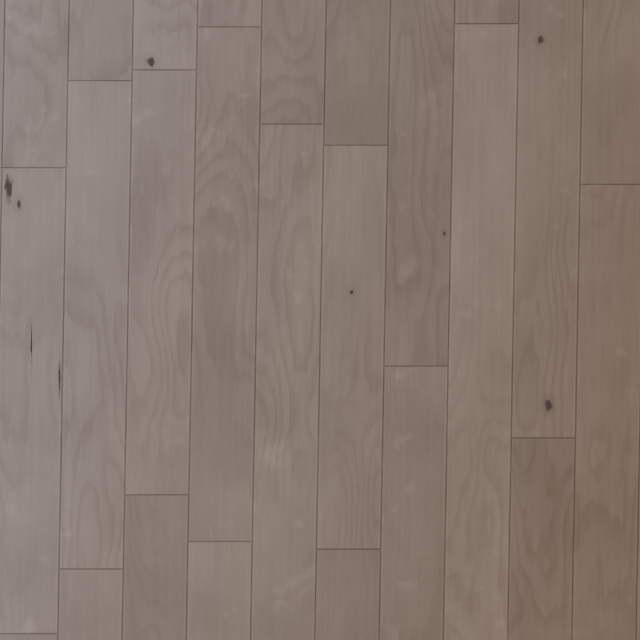
Give the GLSL for this texture, as a WebGL 2 fragment shader.

```glsl
#version 300 es
precision highp float;

uniform vec2 u_resolution;
out vec4 fragColor;

// Per column: height of upper joint, lower joint, tone of upper plank, tone of middle plank
const vec4 COLUMNS[10] = vec4[10](
  vec4(0.738, 0.010, -0.015, 0.004), vec4(0.874, 0.111, -0.018, 0.004),
  vec4(0.891, 0.227, 0.004, 0.002), vec4(0.958, 0.154, -0.012, -0.008),
  vec4(0.806, -1.0, -0.026, 0.000), vec4(0.773, 0.142, -0.026, 0.004),
  vec4(0.428, -1.0, -0.020, -0.008), vec4(0.963, -1.0, -0.010, 0.022),
  vec4(0.316, -1.0, -0.004, -0.014), vec4(0.712, -1.0, -0.008, 0.002));

// Knots and cracks: centre, then half width and half height
const vec4 FLAWS[9] = vec4[9](
  vec4(0.845, 0.938, 0.006, 0.007), vec4(0.857, 0.367, 0.008, 0.011),
  vec4(0.236, 0.903, 0.009, 0.009), vec4(0.014, 0.705, 0.008, 0.026),
  vec4(0.030, 0.682, 0.005, 0.010), vec4(0.549, 0.543, 0.004, 0.004),
  vec4(0.694, 0.635, 0.004, 0.005), vec4(0.049, 0.462, 0.002, 0.030),
  vec4(0.093, 0.410, 0.002, 0.034));

float hash(vec2 p) {
  vec3 q = fract(p.xyx * 0.1031);
  q += dot(q, q.yzx + 33.33);
  return fract((q.x + q.y) * q.z);
}

float noise(vec2 p) {
  vec2 i = floor(p), f = fract(p);
  f = f * f * (3.0 - 2.0 * f);
  return mix(mix(hash(i), hash(i + vec2(1, 0)), f.x),
             mix(hash(i + vec2(0, 1)), hash(i + vec2(1, 1)), f.x), f.y);
}

float fbm(vec2 p) {
  float sum = 0.0, gain = 0.5;
  for (int i = 0; i < 4; i++) {
    sum += gain * noise(p);
    p = p * 2.03 + 17.0;
    gain *= 0.5;
  }
  return sum;
}

// Coverage of a thin line at distance d
float line(float d, float halfWidth, float pixel) {
  return 1.0 - smoothstep(halfWidth - 0.5 * pixel, halfWidth + pixel, d);
}

// Rings that arch along the plank, with a soft early side and a crisp late side
float growthRings(vec2 p) {
  float field = noise(p) + 0.25 * noise(p * vec2(2.0, 2.6) + 9.0) + 0.05 * noise(p * 9.0);
  float band = fract(field * 7.0);
  return smoothstep(0.3, 0.85, band) * (1.0 - smoothstep(0.85, 1.0, band));
}

void main() {
  vec2 p = gl_FragCoord.xy / u_resolution;
  float pixel = 1.0 / min(u_resolution.x, u_resolution.y);

  // Slightly leaning columns of planks
  float u = (p.x + 0.018 * (1.0 - p.y) - 0.0078) / 0.1004;
  float column = floor(u);
  vec4 plank = COLUMNS[int(clamp(column, 0.0, 9.0))];
  float row = step(p.y, plank.x) + step(p.y, plank.y);
  vec2 seed = 40.0 * vec2(hash(vec2(column + 3.0, row)), hash(vec2(row + 7.0, column + 11.0)));
  float tone = row < 0.5 ? plank.z : row < 1.5 ? plank.w : 0.03 * hash(seed) - 0.02;

  // Cool light from the upper left, fading to warm brown
  float fade = clamp(0.9 * p.x + 0.22 * (1.0 - p.y), 0.0, 1.0);
  vec3 color = mix(vec3(0.588, 0.546, 0.535), vec3(0.503, 0.433, 0.380), fade) + tone;

  // Wood figure: clouds, arched rings, long fibres and fine pores
  vec2 wood = vec2(u, p.y) + seed;
  float clouds = fbm(wood * vec2(1.6, 9.0)) - 0.47;
  float figure = smoothstep(0.25, 0.7, noise(wood * vec2(0.8, 4.0) + 5.0));
  float fibres = noise(wood * vec2(22.0, 9.0)) - 0.5;
  float pores = noise(wood * vec2(48.0, 90.0)) - 0.5;
  color += 0.055 * clouds + 0.014 * fibres + 0.010 * pores;
  color -= vec3(0.022, 0.024, 0.025) * figure * growthRings(wood * vec2(1.4, 3.6));

  // Pale ripples crossing the grain
  float ripple = fbm(wood * vec2(3.0, 34.0) + 2.0 * clouds);
  color += 0.03 * smoothstep(0.58, 0.8, ripple) * smoothstep(0.45, 0.7, noise(wood * vec2(0.9, 6.0)));

  // Ragged dark knots and cracks with a faint halo
  for (int i = 0; i < FLAWS.length(); i++) {
    vec4 flaw = FLAWS[i];
    float d = length((p - flaw.xy) / flaw.zw) + 0.9 * (fbm(p * vec2(190.0, 110.0)) - 0.47);
    color = mix(color, vec3(0.27, 0.22, 0.20), 0.75 * (1.0 - smoothstep(0.25, 0.95, d)));
    color -= 0.025 * (1.0 - smoothstep(0.6, 2.4, d));
  }

  // Seams between columns and joints between plank ends
  float side = abs(u - round(u)) * 0.1004;
  float end = min(abs(p.y - plank.x), abs(p.y - plank.y));
  float seam = max(line(side, 0.0007, pixel), line(end, 0.0007, pixel));
  color = mix(color, color * vec3(0.76, 0.74, 0.72), seam * (0.7 + 0.3 * noise(p * 30.0)));
  color += 0.012 * line(abs(side - 0.0028), 0.0008, pixel);

  fragColor = vec4(color, 1.0);
}
```
